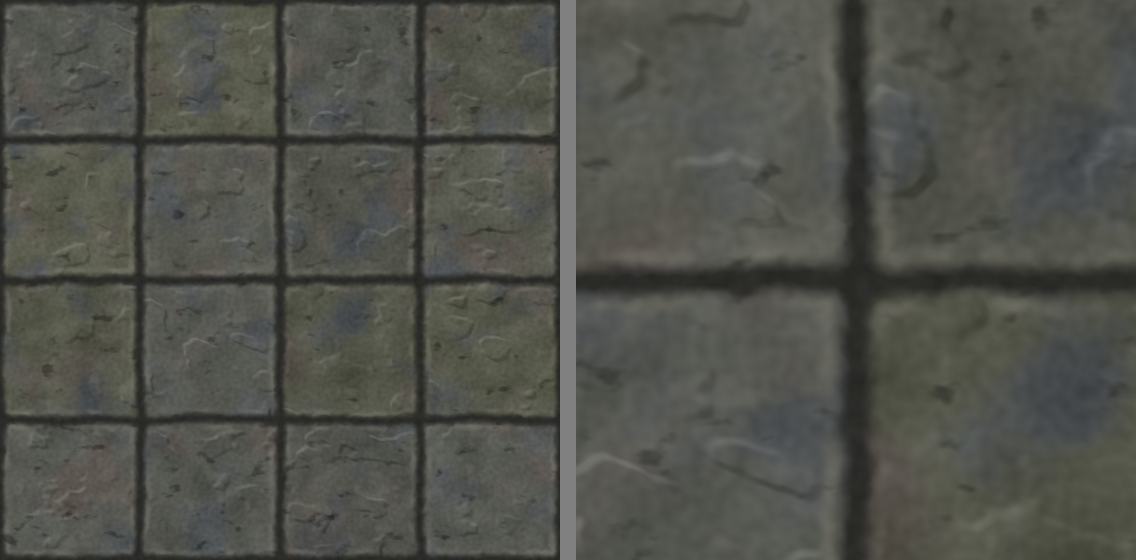
Left: the whole. Right: its middle third, enlarged.
Give the GLSL for this texture, as a Shadertoy shader.

```glsl
// Draws a four by four floor of worn dark slate tiles with rough, shadowed joints.

const float TILES = 4.0;
const vec3 SLATE = vec3(0.325, 0.332, 0.308);
const vec3 WARM  = vec3(0.350, 0.325, 0.303);
const vec3 OLIVE = vec3(0.338, 0.345, 0.285);
const vec3 BLUE  = vec3(0.302, 0.318, 0.325);
const vec3 GROUT = vec3(0.165, 0.165, 0.155);
const vec3 CHALK = vec3(0.460, 0.450, 0.415);

vec2 hash2(vec2 p) {
    vec3 q = fract(p.xyx * vec3(0.1031, 0.1030, 0.0973));
    q += dot(q, q.yzx + 33.33);
    return fract((q.xx + q.yz) * q.zy);
}

vec2 gradient(vec2 corner) {
    float angle = 6.2832 * hash2(corner).x;
    return vec2(cos(angle), sin(angle));
}

// Gradient noise, roughly -0.7 to 0.7
float noise(vec2 p) {
    vec2 i = floor(p), f = p - i;
    vec2 u = f * f * f * (f * (f * 6.0 - 15.0) + 10.0);
    vec2 e = vec2(1.0, 0.0);
    float low  = mix(dot(gradient(i), f), dot(gradient(i + e), f - e), u.x);
    float high = mix(dot(gradient(i + e.yx), f - e.yx),
                     dot(gradient(i + e.xx), f - e.xx), u.x);
    return mix(low, high, u.y);
}

float fbm(vec2 p, int octaves) {
    float sum = 0.0, amplitude = 0.5;
    for (int i = 0; i < octaves; i++) {
        sum += amplitude * noise(p);
        p = mat2(1.6, 1.2, -1.2, 1.6) * p + 7.3;
        amplitude *= 0.5;
    }
    return sum;
}

float roundedBox(vec2 p, float halfSize, float radius) {
    vec2 q = abs(p) - halfSize + radius;
    return length(max(q, 0.0)) + min(max(q.x, q.y), 0.0) - radius;
}

// Uneven surface with a few cleft layers that end in steps
float slateHeight(vec2 p) {
    float layer = fbm(p * vec2(1.7, 2.3), 4);
    float cleft = smoothstep(0.07, 0.13, layer) + smoothstep(-0.13, -0.19, layer);
    float broken = smoothstep(-0.12, 0.25, noise(p * 2.6 + 19.0));
    return 0.75 * cleft * broken + 0.55 * fbm(p * 5.0, 4);
}

// Tint and mottling of one stone
vec3 stoneColor(vec2 p, vec2 seed) {
    vec3 color = mix(SLATE, OLIVE, smoothstep(0.5, 1.0, seed.x));
    color = mix(color, WARM, smoothstep(0.02, 0.35, fbm(p * 1.8 + 41.0, 4)));
    color = mix(color, BLUE, smoothstep(0.0, 0.3, fbm(p * 2.1 + 83.0, 4)));
    float mottle = 0.11 * fbm(p * 4.0 + 5.0, 5) + 0.035 * noise(p * 30.0);
    return color + mottle + 0.03 * (seed.y - 0.5);
}

void mainImage(out vec4 fragColor, in vec2 fragCoord) {
    vec2 p = fragCoord / iResolution.xy * TILES;
    float pixel = TILES / min(iResolution.x, iResolution.y);

    // Wavering joints: slow drift plus small chips
    vec2 wobble = vec2(fbm(p * 2.5, 3), fbm(p * 2.5 + 31.0, 3));
    vec2 grid = p + 0.045 * wobble;
    vec2 cell = floor(grid);
    vec2 seed = hash2(cell + 11.0);
    float edge = roundedBox(grid - cell - 0.5, 0.478, 0.045);
    edge += 0.022 * fbm(p * 14.0, 3);

    // Each stone samples its own piece of slate, lit from the upper left
    vec2 stone = p + 53.0 * seed;
    vec2 toLight = vec2(-0.014, 0.018);
    float slope = slateHeight(stone) - slateHeight(stone + toLight);
    vec3 color = stoneColor(stone, seed);
    color += 0.14 * clamp(slope, -0.45, 0.6);

    // Pale scuffs on the stone and along its worn rim
    float scuff = smoothstep(0.08, 0.38, fbm(stone * 6.0 + 67.0, 4));
    float rim = smoothstep(-0.07, -0.035, edge) * smoothstep(-0.005, -0.03, edge);
    float wear = smoothstep(-0.2, 0.3, fbm(p * 5.0 + 23.0, 4));
    color = mix(color, CHALK, 0.35 * scuff + 0.62 * rim * wear);

    // Dark pits
    float pits = smoothstep(0.17, 0.36, fbm(stone * vec2(5.0, 8.0) + 97.0, 4));
    color *= 1.0 - 0.32 * pits;

    // Shaded edge, then the joint itself
    color *= 1.0 - 0.22 * smoothstep(-0.04, 0.0, edge);
    vec3 grout = GROUT + 0.06 * fbm(p * 18.0, 3);
    color = mix(color, grout, smoothstep(-0.012 - pixel, 0.012 + pixel, edge));

    fragColor = vec4(clamp(color, 0.0, 1.0), 1.0);
}
```
